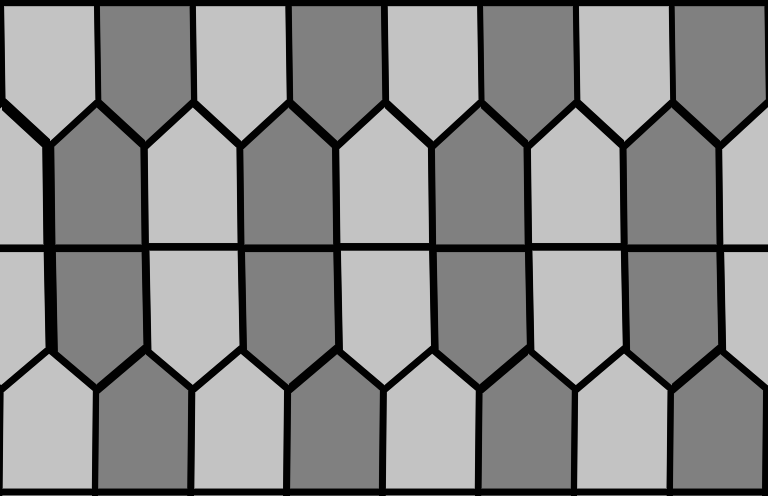
This pattern is drawn by a Shadertoy shader. Its source:

```glsl
// Two mirrored bands of interlocking pointed tiles in light and mid grey with black joints.

// Lengths are in tile widths, with y measured downward from the top edge.
const float CANVAS_HEIGHT = 5.178;
const float TOP_JOINT = 0.031;
const float MIDDLE_JOINT = 2.592;
const float BOTTOM_JOINT = 5.136;
const vec3 LIGHT_TILE = vec3(0.765);
const vec3 DARK_TILE = vec3(0.5);
const vec3 JOINT = vec3(0.005);

float hash(vec2 p) {
    vec3 q = fract(p.xyx * 0.1031);
    q += dot(q, q.yzx + 33.33);
    return fract((q.x + q.y) * q.z);
}

// Small width change from one joint to the next.
float jitter(vec2 id, float amount) {
    return (hash(id + 17.0) - 0.5) * amount;
}

// Height of a zigzag joint; extreme at x = phase + integer.
float zigzagHeight(float x, float center, float depth, float phase) {
    float wave = 2.0 * abs(fract(x - phase) - 0.5);
    return center + depth * (wave - 0.5);
}

// Signed distance to a zigzag joint, given its vertical offset.
float zigzagJoint(float offset, float depth, float halfWidth) {
    return abs(offset) * inversesqrt(1.0 + 4.0 * depth * depth) - halfWidth;
}

float horizontalJoint(float y, float center, float halfWidth) {
    return abs(y - center) - halfWidth;
}

// Signed distance to the nearest upright joint in a row.
float uprightJoint(float x, float row, float halfWidth, float firstExtra) {
    float id = round(x);
    float extra = id == 0.0 ? firstExtra : 0.0;
    return abs(x - id) - halfWidth - extra - jitter(vec2(id, row), 0.006);
}

void mainImage(out vec4 fragColor, in vec2 fragCoord) {
    float pixel = CANVAS_HEIGHT / iResolution.y;
    vec2 p = vec2(fragCoord.x, iResolution.y - fragCoord.y) * pixel;

    // Zigzags: the upper one is heavier where it falls, the lower beside dark tiles.
    float upperDepth = -0.461, upperPhase = 0.017;
    float lowerDepth = 0.424, lowerPhase = 0.013;
    float upperOffset = p.y - zigzagHeight(p.x, 1.298, upperDepth, upperPhase);
    float lowerOffset = p.y - zigzagHeight(p.x, 3.856, lowerDepth, lowerPhase);
    float upperSegment = floor(2.0 * (p.x - upperPhase));
    float lowerSegment = floor(2.0 * (p.x - lowerPhase));
    float upperWidth = mod(upperSegment, 2.0) == 0.0 ? 0.044 : 0.037;
    if (upperSegment == 0.0) upperWidth = 0.057;
    float lowerWidth = mod(lowerSegment, 4.0) == 2.0 ? 0.045 : 0.037;
    upperWidth += jitter(vec2(upperSegment, 5.0), 0.004);
    lowerWidth += jitter(vec2(lowerSegment, 6.0), 0.004);

    // The middle joint sits slightly higher beside the inner light tiles.
    float middleCell = floor(p.x - 0.52);
    float raised = mod(middleCell, 2.0) * step(abs(middleCell - 3.0), 3.5);
    float middle = MIDDLE_JOINT - 0.015 * raised;

    // Each row: x shift, lean, reference height and upright half width.
    float row = 0.0;
    vec4 shape = vec4(0.019, 0.015, 0.52, 0.033);
    if (lowerOffset > 0.0) {
        row = 3.0;
        shape = vec4(-0.003, -0.01, 4.59, 0.036);
    } else if (p.y > middle) {
        row = 2.0;
        shape = vec4(0.529, 0.02, 3.11, 0.039);
    } else if (upperOffset > 0.0) {
        row = 1.0;
        shape = vec4(0.51, 0.012, 2.05, 0.038);
    }
    float x = p.x - shape.x - shape.y * (p.y - shape.z);
    float inner = row == 1.0 || row == 2.0 ? 1.0 : 0.0;

    // Nearest joint of any kind.
    float d = uprightJoint(x, row, shape.w, 0.023 * inner);
    d = min(d, zigzagJoint(upperOffset, upperDepth, upperWidth));
    d = min(d, zigzagJoint(lowerOffset, lowerDepth, lowerWidth));
    d = min(d, horizontalJoint(p.y, middle, 0.040));
    d = min(d, horizontalJoint(p.y, TOP_JOINT, 0.034));
    d = min(d, horizontalJoint(p.y, BOTTOM_JOINT, 0.036));

    // Tiles alternate along each row; joints cover their edges.
    vec3 tile = mix(LIGHT_TILE, DARK_TILE, mod(floor(x) + inner, 2.0));
    float cover = smoothstep(-0.6 * pixel, 0.6 * pixel, d);
    fragColor = vec4(mix(JOINT, tile, cover), 1.0);
}
```
